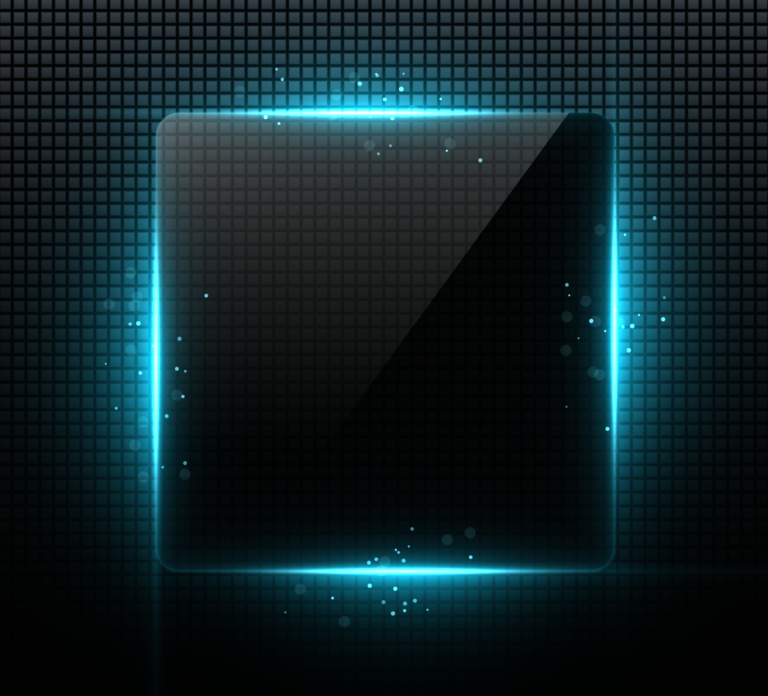
Give the GLSL for this background, as a WebGL 1 fragment shader.

```glsl
precision highp float;

// A dark glass panel floats over a wall of small square tiles. Four cyan lights
// sit on its sides in a pinwheel, each with a glow, a white streak and sparks.
// The panel is a rounded-box distance; one loop turns the light to each side.

uniform vec2 u_resolution;

#define PANEL_CENTER vec2(0.5535, 0.5086)
#define PANEL_HALF 0.3295
#define CORNER_RADIUS 0.034
#define TILE_PITCH 0.01977
#define TILE_ORIGIN vec2(0.3932, 0.6486)
#define LIGHT_SHIFT -0.026
#define SPARKS_PER_SIDE 24
#define GLOW_COLOR vec3(0.05, 0.66, 0.80)
#define CORE_COLOR vec3(0.72, 0.98, 1.0)
#define TILE_COLOR vec3(0.20, 0.228, 0.255)

float hash(float n) {
  return fract(sin(n * 12.9898) * 4375.85);
}

float bell(float x, float width) {
  return exp(-x * x / (width * width));
}

float roundedBox(vec2 p, vec2 halfSize, float radius) {
  vec2 q = abs(p) - halfSize + radius;
  return length(max(q, 0.0)) + min(max(q.x, q.y), 0.0) - radius;
}

// Soft-edged tile, lit a little more toward its upper rim
float tileShade(vec2 p) {
  vec2 cell = fract((p - TILE_ORIGIN) / TILE_PITCH);
  vec2 toEdge = 0.5 - abs(cell - 0.5);
  float face = smoothstep(0.02, 0.21, min(toEdge.x, toEdge.y));
  return face * mix(0.65, 1.1, cell.y);
}

// Wide glow around one light: x runs along the side, y points outward
float sideGlow(vec2 s, float sideways) {
  float outer = exp(-max(s.y, 0.0) / mix(0.046, 0.062, sideways));
  float inner = exp(min(s.y, 0.0) / 0.027);
  float strength = mix(0.95, 0.5, smoothstep(0.0, 0.014, -s.y));
  return strength * outer * inner * bell(s.x, mix(0.18, 0.205, sideways));
}

// Thin white core, and a faint tail running past one corner
vec3 streak(vec2 s) {
  float core = bell(s.y, 0.0037) * bell(s.x, 0.135);
  float sheath = exp(-abs(s.y) / 0.011) * bell(s.x, 0.12);
  float tail = exp(-abs(s.y) / 0.007) * exp(-abs(s.x) / 0.23);
  tail *= 1.0 - smoothstep(0.05, 0.32, s.x);
  return CORE_COLOR * core + GLOW_COLOR * (0.45 * sheath + 0.32 * tail);
}

// Small bright dots with some large faint discs among them
float sparks(vec2 s, float seed, float pixel) {
  float sum = 0.0;
  for (int i = 0; i < SPARKS_PER_SIDE; i++) {
    float id = seed + float(i) * 7.31;
    vec2 at = vec2(hash(id) + hash(id + 1.7) - 1.0, hash(id + 3.1) - 0.5);
    at *= vec2(0.19, 0.145);
    float disc = step(0.72, hash(id + 5.3));
    float radius = mix(mix(0.0012, 0.0032, hash(id + 8.9)), 0.008, disc);
    float level = mix(mix(0.4, 0.9, hash(id + 4.4)), 0.1, disc);
    sum += level * (1.0 - smoothstep(radius - pixel, radius + pixel, length(s - at)));
  }
  return sum;
}

void main() {
  float pixel = 1.0 / u_resolution.y;
  vec2 p = gl_FragCoord.xy * pixel;
  vec2 c = p - PANEL_CENTER;
  float dist = roundedBox(c, vec2(PANEL_HALF), CORNER_RADIUS);
  float inside = 1.0 - smoothstep(-pixel, pixel, dist);
  float tile = tileShade(p);

  // Tiled wall, fading to black at the bottom, with a halo about the panel
  vec3 wall = TILE_COLOR * tile * p.y * p.y + 0.004;
  float halo = 0.2 * exp(-max(dist, 0.0) / 0.065) * smoothstep(-0.1, 0.6, p.y);
  wall += GLOW_COLOR * halo * (0.5 + 0.5 * tile);

  // Black glass with a diagonal sheen, strongest in the upper left
  float sheenEdge = 0.0235 + 0.73 * c.y - c.x;
  float fade = pow(clamp((c.y + 0.16) / 0.49, 0.0, 1.0), 1.2);
  float corner = exp(-length(c - vec2(-PANEL_HALF, PANEL_HALF)) / 0.13);
  float sheen = smoothstep(-pixel, pixel, sheenEdge) * fade * (0.22 + 0.16 * corner);
  vec3 glass = vec3(0.003, 0.006, 0.008) + 0.018 * tile * (0.4 + p.y);
  glass += sheen * vec3(0.98, 1.0, 1.0) * (0.8 + 0.2 * tile);
  glass += GLOW_COLOR * 0.12 * exp(min(dist, 0.0) / 0.03);
  vec3 color = mix(wall, glass, inside);
  color += GLOW_COLOR * 0.1 * bell(dist, 0.0022);

  // Turn the same light to the top, right, bottom and left sides
  vec2 normal = vec2(0.0, 1.0);
  for (int side = 0; side < 4; side++) {
    vec2 tangent = vec2(normal.y, -normal.x);
    vec2 s = vec2(dot(c, tangent) - LIGHT_SHIFT, dot(c, normal) - PANEL_HALF);
    float glow = sideGlow(s, abs(normal.x));
    float relief = mix(0.72 + 0.28 * tile, 0.9 + 0.1 * tile, inside);
    color += GLOW_COLOR * glow * mix(relief, 1.0, glow);
    color += streak(s);
    color += vec3(0.45, 0.88, 0.95) * sparks(s, float(side) * 31.7 + 2.0, pixel);
    normal = tangent;
  }
  gl_FragColor = vec4(min(color, 1.0), 1.0);
}
```
